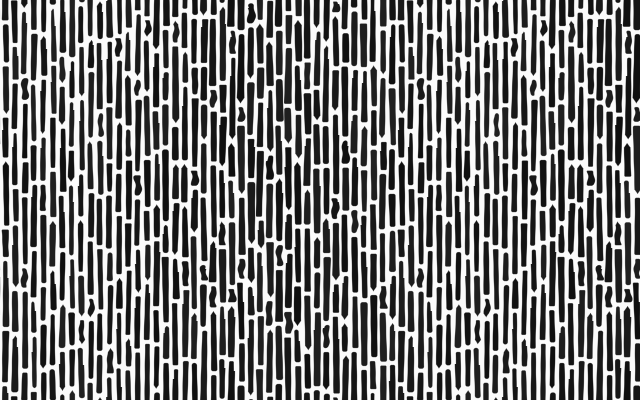
Give the GLSL for this pattern, as a WebGL 1 fragment shader.

```glsl
precision highp float;
// Staggered columns of hand-cut black bars on white, in a seamless 42 x 42 tile.

uniform vec2 u_resolution;

const float TILE = 42.0;  // tile side, in column pitches
const float SLOTS = 8.0;  // bars per column in one tile

float hash(vec2 p) {
  return fract(sin(dot(p, vec2(127.1, 311.7))) * 43758.5453);
}

// Wraps a column and slot index into the tile.
vec2 wrapId(vec2 id) {
  return floor(mod(id + 0.5, vec2(TILE, SLOTS)));
}

// Jittered boundary between two bars of a column, in slots.
float boundary(vec2 id) {
  return id.y + 0.75 * hash(wrapId(id) + 3.7);
}

// Signed distance to one irregular bar; p is relative to its centre.
float barDistance(vec2 p, float halfLength, vec2 id) {
  float lean = hash(id + 11.3) - 0.5;
  float taper = hash(id + 23.9) - 0.5;
  float phase = 6.2832 * hash(id + 31.1);
  float side = hash(id + 47.5) < 0.5 ? -1.0 : 1.0;
  float along = p.y / halfLength;

  // Slight tilt, with a stronger wobble on short bars
  float stubby = 1.0 - smoothstep(1.0, 1.6, halfLength);
  p.x -= 0.14 * (hash(id + 5.1) - 0.5) + 0.05 * lean * p.y;
  p.x -= 0.09 * stubby * sin(3.2 * p.y + phase);

  // Uneven width, fuller towards the dense part of the tile
  float halfWidth = 0.31 + 0.08 * (hash(id + 61.7) - 0.5) + 0.1 * taper * along;
  halfWidth += 0.03 * cos(6.2832 * (id.x - 29.0) / TILE);
  halfWidth += 0.012 * sin(2.3 * p.y + phase);
  halfWidth += 0.06 * stubby * cos(4.5 * p.y + phase);

  // A cut step along one edge of some bars
  float notched = step(0.7, hash(id + 73.3));
  halfWidth -= 0.12 * notched * step(0.0, p.x * side) * step(0.4 * lean + 0.5, along);

  // Rounded ends
  float radius = mix(0.12, 0.28, hash(id + 83.9));
  vec2 q = abs(p) - vec2(halfWidth, halfLength) + radius;
  float d = length(max(q, 0.0)) + min(max(q.x, q.y), 0.0) - radius;

  // A pointed end on some bars
  if (hash(id + 97.1) > 0.7) {
    float point = (1.4 * abs(p.x) + p.y * side - halfLength) * 0.58;
    d = max(d, point);
  }
  return d;
}

void main() {
  float pixel = 42.44 / u_resolution.y;
  vec2 p = gl_FragCoord.xy * pixel - vec2(0.12, 0.0);
  float slotHeight = TILE / SLOTS;
  float column = floor(p.x);
  float nearest = 10.0;
  float tone = 0.1;

  // Nearest bar among this column and its neighbours
  for (int i = -1; i <= 1; i++) {
    float c = column + float(i);
    float shift = SLOTS * hash(vec2(floor(mod(c + 0.5, TILE)), 19.0));
    float slot = floor(p.y / slotHeight + shift);
    for (int j = -1; j <= 0; j++) {
      vec2 id = vec2(c, slot + float(j));
      float low = (boundary(id) - shift) * slotHeight;
      float high = (boundary(id + vec2(0.0, 1.0)) - shift) * slotHeight;
      vec2 centre = vec2(c + 0.5, 0.5 * (low + high));
      float halfLength = 0.5 * (high - low) - 0.21;
      float d = barDistance(p - centre, halfLength, wrapId(id));
      if (d < nearest) {
        nearest = d;
        tone = mix(0.06, 0.125, hash(wrapId(id) + 7.9));
      }
    }
  }

  float ink = smoothstep(-0.75, 0.75, -nearest / pixel);
  gl_FragColor = vec4(vec3(mix(0.985, tone, ink)), 1.0);
}
```
